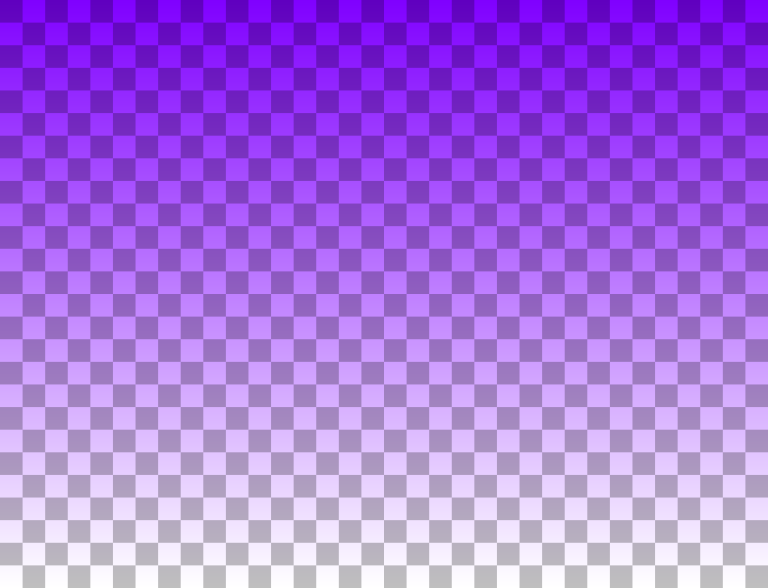
This background is drawn by a WebGL 2 fragment shader. Its source:

```glsl
#version 300 es
precision highp float;
// Checkerboard over a vertical fade from vivid violet (top) to white (bottom).
// Two signed square waves are multiplied to give the checks; every other
// check is shaded by a constant factor, with edges filtered over one pixel.

#define GRID vec2(34.0, 26.0)
#define TOP_COLOR vec3(0.5, 0.0, 1.0)
#define BOTTOM_COLOR vec3(1.0)
#define SHADE 0.75

uniform vec2 u_resolution;
out vec4 fragColor;

// Square wave of -1 and +1 on each axis, ramping across one pixel at cell edges
vec2 squareWave(vec2 cell, vec2 pixel) {
    vec2 side = 1.0 - 2.0 * mod(floor(cell), 2.0);
    vec2 edgeDistance = 0.5 - abs(fract(cell) - 0.5);
    return side * clamp(edgeDistance / (0.5 * pixel), 0.0, 1.0);
}

void main() {
    vec2 uv = gl_FragCoord.xy / u_resolution;

    // Vertical fade
    vec3 color = mix(BOTTOM_COLOR, TOP_COLOR, uv.y);

    // Checks: the lower left cell is light
    vec2 wave = squareWave(uv * GRID, GRID / u_resolution);
    float light = 0.5 + 0.5 * wave.x * wave.y;
    color *= mix(SHADE, 1.0, light);

    fragColor = vec4(color, 1.0);
}
```
